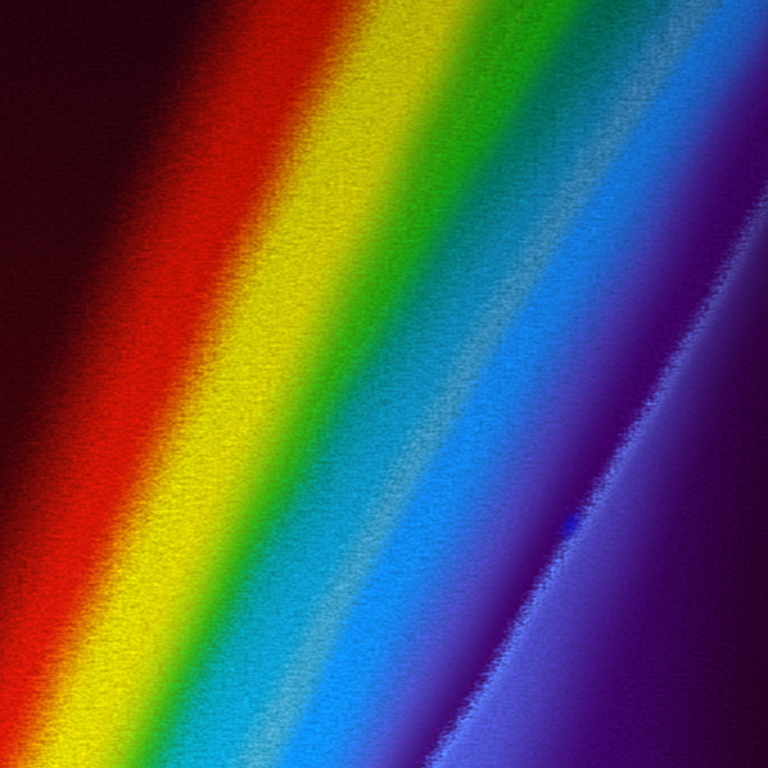
This background is drawn by a three.js fragment shader. Its source:

```glsl
#define GRAIN_SCALE vec2(170.0, 250.0)
#define GRAIN_DEPTH 0.17
#define WEAVE_SCALE vec2(55.0, 190.0)
#define WEAVE_DEPTH 0.13
#define EDGE_JITTER 0.009
#define EDGE_WANDER 0.010
#define FIBRE_SCALE vec2(85.0, 3.0)
#define FIBRE_DEPTH 0.55
#define TOP_SHADE 0.86

varying vec2 vUv;

vec2 hashGradient(vec2 cell) {
  vec2 h = vec2(dot(cell, vec2(127.1, 311.7)), dot(cell, vec2(269.5, 183.3)));
  return 2.0 * fract(sin(h) * 43758.55) - 1.0;
}

float gradientNoise(vec2 p) {
  vec2 i = floor(p);
  vec2 f = fract(p);
  vec2 u = f * f * f * (f * (f * 6.0 - 15.0) + 10.0);
  float low = mix(dot(hashGradient(i), f),
                  dot(hashGradient(i + vec2(1.0, 0.0)), f - vec2(1.0, 0.0)), u.x);
  float high = mix(dot(hashGradient(i + vec2(0.0, 1.0)), f - vec2(0.0, 1.0)),
                   dot(hashGradient(i + 1.0), f - 1.0), u.x);
  return mix(low, high, u.y);
}

// Parabola in height through its x at the bottom, middle and top
float curve(float bottom, float middle, float top, float y) {
  return bottom * (1.0 - y) * (1.0 - 2.0 * y)
       + 4.0 * middle * y * (1.0 - y) + top * y * (2.0 * y - 1.0);
}

// Soft step to the right of an edge
float past(float x, float edge, float softness) {
  return smoothstep(-softness, softness, x - edge);
}

void main() {
  float y = vUv.y;

  // Surface texture
  float grain = gradientNoise(vUv * GRAIN_SCALE);
  float weave = gradientNoise(vUv * WEAVE_SCALE + 17.0);
  float wander = gradientNoise(vUv * 7.0 + 31.0);
  float x = vUv.x + EDGE_JITTER * (grain + weave) + EDGE_WANDER * wander;

  // Band colours from bottom to top
  vec3 maroon = mix(vec3(0.30, 0.01, 0.02), vec3(0.16, 0.01, 0.06), y);
  vec3 red = mix(vec3(0.87, 0.10, 0.03), vec3(0.78, 0.06, 0.01), y);
  vec3 yellow = mix(vec3(0.88, 0.84, 0.01), vec3(0.82, 0.80, 0.02), y);
  vec3 lime = mix(vec3(0.46, 0.77, 0.06), vec3(0.16, 0.63, 0.03), y);
  vec3 green = vec3(0.06, 0.66, 0.07);
  vec3 teal = mix(vec3(0.02, 0.66, 0.66), vec3(0.01, 0.45, 0.36), y);
  vec3 cyan = mix(vec3(0.04, 0.66, 0.86), vec3(0.07, 0.47, 0.68), y);
  vec3 chalk = mix(vec3(0.30, 0.66, 0.80), vec3(0.24, 0.50, 0.74), y);
  vec3 azure = mix(vec3(0.05, 0.58, 0.98), vec3(0.09, 0.46, 0.88), y);
  vec3 violet = mix(vec3(0.32, 0.31, 0.80), vec3(0.25, 0.15, 0.60), y);
  vec3 plum = vec3(0.25, 0.01, 0.42);
  vec3 periwinkle = mix(vec3(0.31, 0.36, 0.88), vec3(0.30, 0.24, 0.68), y);
  vec3 night = vec3(0.14, 0.0, 0.11);

  // Warm bands
  vec3 color = mix(maroon, red, past(x, curve(-0.08, 0.105, 0.31, y), 0.075));
  color = mix(color, yellow, past(x, curve(0.026, 0.247, 0.470, y), 0.045));

  // Fibrous green band
  float limeEdge = curve(0.143, 0.384, 0.625, y);
  float greenEdge = curve(0.202, 0.456, 0.762, y);
  float fibre = gradientNoise(vec2(x - mix(limeEdge, greenEdge, 0.5), y) * FIBRE_SCALE);
  color = mix(color, lime, past(x, limeEdge, 0.045));
  color = mix(color, green, past(x, mix(limeEdge, greenEdge, 0.55), 0.035) * 0.85);
  float inGreen = past(x, limeEdge, 0.03) * (1.0 - past(x, greenEdge, 0.02));
  color = mix(color, vec3(0.42, 0.78, 0.10), inGreen * FIBRE_DEPTH * max(fibre, 0.0));

  // Cool bands and chalky streak
  color = mix(color, teal, past(x, greenEdge, 0.035));
  color = mix(color, cyan, past(x, curve(0.235, 0.505, 0.85, y), 0.05));
  float chalkCover = clamp(0.72 + 0.6 * grain + 0.4 * weave, 0.0, 1.0);
  color = mix(color, chalk, past(x, curve(0.306, 0.578, 0.885, y), 0.02) * chalkCover);
  color = mix(color, azure, past(x, curve(0.358, 0.620, 0.938, y), 0.018));
  color = mix(color, violet, past(x, curve(0.456, 0.710, 1.01, y), 0.060));
  color = mix(color, plum, past(x, curve(0.520, 0.785, 1.04, y), 0.045));

  // Second streak, sharp on its left and fading to the right
  float streakEdge = curve(0.553, 0.855, 1.13, y);
  float streakFade = 1.0 - past(x, curve(0.685, 0.905, 1.16, y), mix(0.10, 0.035, y));
  float streak = past(x, streakEdge, 0.014) * streakFade;
  color = mix(color, periwinkle, streak * mix(0.95, 0.65, y));
  float glint = (x - streakEdge - 0.014) / 0.012;
  color += vec3(0.05, 0.14, 0.12) * exp(-glint * glint) * (0.7 + grain);

  // Dark right side and a small blue dab
  color = mix(color, night, past(x, curve(0.89, 0.965, 1.16, y), 0.13) * 0.9);
  vec2 dab = vUv - vec2(0.743, 0.316);
  dab = vec2(dab.x * 0.85 - dab.y * 0.53, dab.x * 0.53 + dab.y * 0.85);
  color = mix(color, vec3(0.08, 0.06, 0.75), 0.8 * exp(-dot(dab * dab, vec2(9000.0, 3500.0))));

  // Shade and grain
  color *= mix(1.0, TOP_SHADE, y * y);
  color *= 1.0 + GRAIN_DEPTH * grain + WEAVE_DEPTH * weave;
  color += 0.018 * grain;
  gl_FragColor = vec4(clamp(color, 0.0, 1.0), 1.0);
}
```
